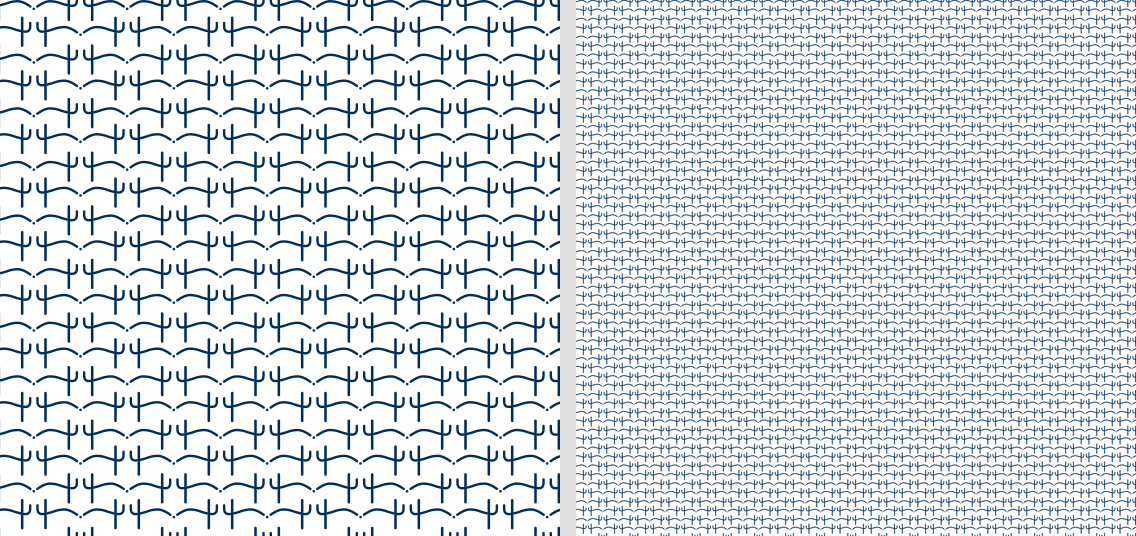
Left, the tile; right, the same tile 3 across and 3 down.
This pattern is drawn by a WebGL 2 fragment shader. Its source:

```glsl
#version 300 es
precision highp float;
// Line drawing of dunes and cacti: a dot, a wavy ground line and a forked stem.
// Each motif is mirrored about its dot; two rows, shifted by half a tile,
// make one tile that repeats a whole number of times across and down.

uniform vec2 u_resolution;
out vec4 outColor;

const vec2 REPEATS = vec2(6.0, 10.0);
const vec2 TILE = vec2(128.0, 73.4);      // tile size in design units
const vec2 ROW_A = vec2(46.4, 61.3);      // dot positions inside the tile
const vec2 ROW_B = vec2(110.4, 25.9);
const float ROW_MIDDLE = 4.0;             // motif centre height above its dot

const float STEM_RADIUS = 1.75;
const float LINE_RADIUS = 1.65;
const float DOT_RADIUS = 1.75;
const int CURVE_STEPS = 9;

const vec3 PAPER = vec3(1.0);
const vec3 INK = vec3(0.0, 0.18, 0.35);

float segmentDistance(vec2 p, vec2 a, vec2 b) {
  vec2 ab = b - a;
  float t = clamp(dot(p - a, ab) / dot(ab, ab), 0.0, 1.0);
  return length(p - a - ab * t);
}

vec2 bezierPoint(vec2 a, vec2 control, vec2 b, float t) {
  return mix(mix(a, control, t), mix(control, b, t), t);
}

// Distance to a quadratic curve, split into short segments
float curveDistance(vec2 p, vec2 a, vec2 control, vec2 b) {
  float d = 1e5;
  vec2 previous = a;
  for (int i = 1; i <= CURVE_STEPS; i++) {
    vec2 next = bezierPoint(a, control, b, float(i) / float(CURVE_STEPS));
    d = min(d, segmentDistance(p, previous, next));
    previous = next;
  }
  return d;
}

// One half motif, with the dot at the origin
float motifDistance(vec2 p) {
  vec2 start = vec2(4.8, 3.2);
  vec2 crest = vec2(22.0, 10.4);
  vec2 slope = vec2(36.0, 7.9);
  vec2 valley = vec2(50.0, 4.3);
  vec2 elbow = vec2(59.0, 11.5);

  // Dune line and the arm that grows from it
  float line = curveDistance(p, start, vec2(15.0, 10.4), crest);
  line = min(line, curveDistance(p, crest, vec2(29.0, 10.4), slope));
  line = min(line, curveDistance(p, slope, vec2(43.0, 5.4), valley));
  line = min(line, curveDistance(p, valley, vec2(59.0, 2.9), elbow));
  line = min(line, segmentDistance(p, elbow, vec2(59.0, 16.0)));

  // Upright stem and dot
  float stem = segmentDistance(p, vec2(48.0, -15.0), vec2(48.0, 23.0));
  return min(min(line - LINE_RADIUS, stem - STEM_RADIUS),
             length(p) - DOT_RADIUS);
}

// Wraps one row of motifs and folds it about each dot
float rowDistance(vec2 p, vec2 dotPosition) {
  vec2 middle = vec2(0.0, ROW_MIDDLE);
  vec2 q = (p - dotPosition - middle) / TILE;
  q = (fract(q + 0.5) - 0.5) * TILE + middle;
  return motifDistance(vec2(abs(q.x), q.y));
}

void main() {
  vec2 canvas = REPEATS * TILE;
  vec2 p = gl_FragCoord.xy / u_resolution * canvas;
  float pixel = canvas.x / u_resolution.x;

  float d = min(rowDistance(p, ROW_A), rowDistance(p, ROW_B));
  float coverage = clamp(0.5 - d / pixel, 0.0, 1.0);
  outColor = vec4(mix(PAPER, INK, coverage), 1.0);
}
```
